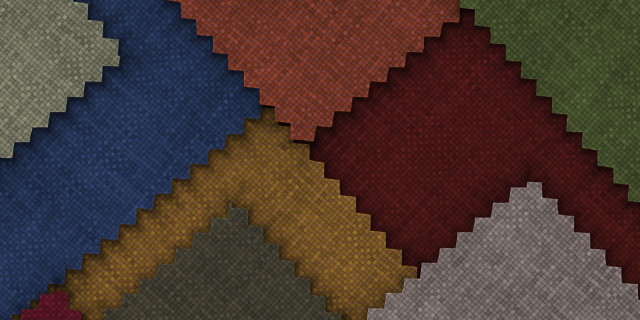
This texture is drawn by a Shadertoy shader. Its source:

```glsl
const float TOOTH_PITCH = 0.073;
const float TOOTH_DEPTH = 0.033;
const float THREAD = 0.0135;
const float WEAVE_CONTRAST = 0.42;
const float SLUB_CONTRAST = 0.34;
const float SHADOW_STRENGTH = 0.55;
const float SHADOW_WIDTH = 0.022;
const vec2 SHADOW_SHIFT = vec2(-0.004, 0.008);
const float RIM_WIDTH = 0.006;
const float RIM_LIGHT = 0.16;

const vec3 RED = vec3(0.275, 0.085, 0.085);
const vec3 YELLOW = vec3(0.455, 0.335, 0.125);
const vec3 BLUE = vec3(0.145, 0.205, 0.335);
const vec3 ORANGE = vec3(0.430, 0.195, 0.125);
const vec3 GREEN = vec3(0.255, 0.295, 0.165);
const vec3 CREAM = vec3(0.430, 0.430, 0.360);
const vec3 OLIVE = vec3(0.225, 0.215, 0.170);
const vec3 BLUSH = vec3(0.435, 0.395, 0.385);
const vec3 CRIMSON = vec3(0.330, 0.080, 0.140);
const vec3 MAUVE = vec3(0.390, 0.220, 0.240);

float hash(vec2 p) {
    vec3 q = fract(vec3(p.xyx) * 0.1031);
    q += dot(q, q.yzx + 33.33);
    return fract((q.x + q.y) * q.z);
}

float noise(vec2 p) {
    vec2 i = floor(p), f = fract(p);
    f = f * f * (3.0 - 2.0 * f);
    return mix(mix(hash(i), hash(i + vec2(1, 0)), f.x),
               mix(hash(i + vec2(0, 1)), hash(i + vec2(1, 1)), f.x), f.y);
}

// Zigzag cut from a to b; the cloth lies to the right, where d < 0.
float cut(vec2 p, vec2 a, vec2 b) {
    vec2 along = normalize(b - a), q = p - a;
    float s = dot(q, along) / TOOTH_PITCH;
    float tooth = abs(fract(s) - 0.5) * 2.0 - 0.5;
    tooth += 0.18 * (noise(vec2(s * 3.0, a.x * 40.0)) - 0.5);
    return (dot(q, vec2(-along.y, along.x)) + tooth * TOOTH_DEPTH) * 0.75;
}

float corner(vec2 p, vec2 a, vec2 apex, vec2 b) {
    return max(cut(p, a, apex), cut(p, apex, b));
}

// Uneven brightness that runs along each single thread.
float slub(float id, float along, float seed) {
    return 0.5 * hash(vec2(id, seed)) + 0.5 * noise(vec2(along * 0.22, id * 7.0 + seed));
}

// Plain weave: warp and weft take turns on top.
vec3 fabric(vec2 p, vec3 warp, vec3 weft, float angle, float seed) {
    float c = cos(angle), s = sin(angle);
    vec2 q = mat2(c, s, -s, c) * p / THREAD + 200.0;
    q += 0.35 * vec2(noise(q.yx * 0.16 + seed), noise(q * 0.16 + seed + 9.0));
    vec2 id = floor(q), f = fract(q) - 0.5;
    float warpOnTop = mod(id.x + id.y, 2.0);
    vec2 g = mix(f.yx, f, warpOnTop);
    float bulge = (1.0 - 3.2 * g.x * g.x) * (1.0 - 1.3 * g.y * g.y);
    float streak = mix(slub(id.y, q.x, seed + 31.0), slub(id.x, q.y, seed), warpOnTop);
    float light = 1.0 + WEAVE_CONTRAST * (bulge - 0.62);
    light += SLUB_CONTRAST * (streak - 0.5);
    light += 0.16 * (hash(id + seed) - 0.5);
    light += 0.12 * (noise(p * 5.0 + seed) - 0.5);
    return mix(weft, warp, warpOnTop) * light;
}

// Shades what lies beneath, then puts the cloth on top.
void lay(inout vec3 col, float d, float dShadow, vec3 cloth) {
    float px = 1.0 / iResolution.y;
    float shade = SHADOW_STRENGTH * exp(-max(dShadow, 0.0) / SHADOW_WIDTH);
    float rim = smoothstep(-RIM_WIDTH, -0.2 * RIM_WIDTH, d);
    cloth *= 1.0 + RIM_LIGHT * rim;
    col = mix(col * (1.0 - shade), cloth, smoothstep(0.7 * px, -0.7 * px, d));
}

// One cut piece, with its outline tested again for the shifted shadow.
void piece(inout vec3 col, vec2 p, vec2 a, vec2 apex, vec2 b,
           vec3 warp, vec3 weft, float angle, float seed) {
    float d = corner(p, a, apex, b);
    float dShadow = corner(p + SHADOW_SHIFT, a, apex, b);
    lay(col, d, dShadow, fabric(p, warp, weft, angle, seed));
}

void sheet(inout vec3 col, vec2 p, vec2 a, vec2 b,
           vec3 warp, vec3 weft, float angle, float seed) {
    float d = cut(p, a, b);
    lay(col, d, cut(p + SHADOW_SHIFT, a, b), fabric(p, warp, weft, angle, seed));
}

void mainImage(out vec4 fragColor, in vec2 fragCoord) {
    vec2 p = fragCoord / iResolution.y;

    // Lower sheets
    vec3 col = fabric(p, RED, RED * 0.94, 0.75, 1.0);
    sheet(col, p, vec2(0.93, 0.565), vec2(1.285, 0.16), YELLOW, mix(YELLOW, MAUVE, 0.35), 0.72, 2.0);
    sheet(col, p, vec2(0.83, 0.665), vec2(0.0, -0.035), BLUE, BLUE * 0.92, 0.70, 3.0);
    piece(col, p, vec2(1.45, 0.965), vec2(0.945, 0.550), vec2(0.535, 1.005),
          ORANGE, mix(ORANGE, MAUVE, 0.45), 0.70, 4.0);
    sheet(col, p, vec2(2.0, 0.355), vec2(1.437, 1.0), GREEN, GREEN * 0.93, 0.72, 5.0);

    // Upper corners
    piece(col, p, vec2(0.24, 1.005), vec2(0.388, 0.828), vec2(0.0, 0.495),
          CREAM, CREAM * 0.97, 0.70, 6.0);
    piece(col, p, vec2(0.31, 0.0), vec2(0.738, 0.362), vec2(1.06, 0.0),
          OLIVE, OLIVE * 1.06, 0.74, 7.0);
    piece(col, p, vec2(1.135, 0.0), vec2(1.655, 0.445), vec2(2.0, 0.08),
          BLUSH, BLUSH * 0.97, 0.74, 8.0);
    piece(col, p, vec2(0.05, 0.0), vec2(0.178, 0.105), vec2(0.255, 0.0),
          CRIMSON, CRIMSON * 0.9, 0.75, 9.0);

    fragColor = vec4(clamp(col, 0.0, 1.0), 1.0);
}
```
